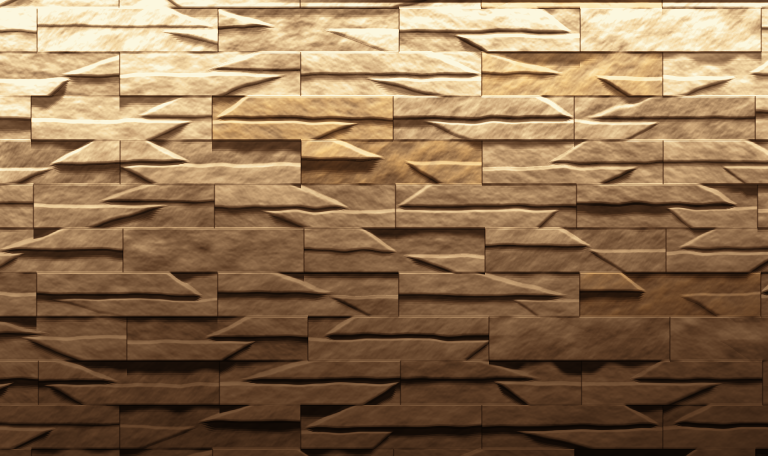
Write a WebGL 2 fragment shader that draws this texture.

```glsl
#version 300 es
precision highp float;
// Split-face stone cladding under a warm lamp along its top edge.
// Each panel has two proud, taper-ended strips over a recessed bed. The height
// field is lit by its slope, shadowed by an upward march and toned by a ramp.
uniform vec2 u_resolution;
out vec4 fragColor;

#define PANEL vec2(0.397, 0.0967)   // panel size, in canvas heights
#define ORIGIN vec2(0.077, 0.9825)  // corner below the top course
#define BOND 0.487                  // shift of every other course
#define SHIFT_JITTER 0.05           // uneven shift of the courses
#define JOINT 0.0015                // half width of the joints
#define GRAIN 0.36                  // depth of the rough surface
#define BEVEL 0.09                  // width of strip edges, in courses
#define SHADOW_SLOPE 1.8            // steepness of the lamp light
#define SLOPE_GAIN 0.11             // contrast of lit and dark edges

const vec3 STONE[6] = vec3[6](
  vec3(0.10, 0.05, 0.02), vec3(0.35, 0.23, 0.14), vec3(0.56, 0.42, 0.29),
  vec3(0.80, 0.65, 0.47), vec3(0.96, 0.85, 0.65), vec3(0.99, 0.97, 0.87));

float hash(vec2 p) {
  return fract(sin(dot(p, vec2(127.1, 311.7))) * 43758.5453);
}

float noise(vec2 p) {
  vec2 i = floor(p), f = fract(p);
  f = f * f * (3.0 - 2.0 * f);
  return mix(mix(hash(i), hash(i + vec2(1, 0)), f.x),
             mix(hash(i + vec2(0, 1)), hash(i + vec2(1, 1)), f.x), f.y);
}

float fbm(vec2 p) {
  float sum = 0.0, amp = 0.5;
  for (int i = 0; i < 4; i++) {
    sum += amp * noise(p);
    p = mat2(1.6, 1.2, -1.2, 1.6) * p + 7.3;
    amp *= 0.55;
  }
  return sum;
}

// Panel number and position inside it, in running bond
void findPanel(vec2 g, out vec2 id, out vec2 q) {
  float row = floor(g.y);
  g.x -= BOND * mod(row + 1.0, 2.0) + SHIFT_JITTER * (hash(vec2(row, 3.0)) - 0.5);
  id = vec2(floor(g.x), row);
  q = fract(g);
}

// Proud strip: v is the depth inside its long edge, its end tapers to a point
float strip(vec2 id, float x, float v, float side) {
  float reach = mix(-0.5, 2.3, hash(id + 1.7));
  float taper = mix(0.25, 0.9, hash(id + 5.1));
  float along = side * (x - 0.5) * PANEL.x / PANEL.y + reach;
  float inside = min(v, (along * taper - v) * 0.6);
  return mix(0.55, 0.95, hash(id + 2.9)) * smoothstep(0.0, BEVEL, inside);
}

// Height of the stone; tone returns the shade of the piece that is on top
float relief(vec2 g, out float tone) {
  vec2 id, q;
  findPanel(g, id, q);
  float lumps = noise(q * vec2(9.0, 2.5) + id * 13.0) - 0.5;
  float split = mix(0.42, 0.58, hash(id + 4.4)) + 0.07 * lumps
              + 0.08 * (q.x - 0.5) * (hash(id + 3.8) - 0.5);
  float side = hash(id + 6.6) < 0.5 ? -1.0 : 1.0;
  float lower = strip(id, q.x, split - q.y, side);
  float upper = strip(id + 0.5, q.x, q.y - split, -side);
  float bed = 0.1 + 0.2 * hash(id + 8.3)
            + (0.5 - q.y) * mix(-0.2, 0.5, hash(id + 7.1));
  float h = max(bed, max(lower, upper));
  float piece = h == bed ? 0.2 : (h == lower ? 0.0 : 0.5);
  tone = hash(id + piece + 7.7) - 0.5;
  if (hash(id + 9.2) > 0.9) h = 0.6 + 0.5 * lumps;  // a few stay unsplit
  return h + 0.22 * lumps;
}

// Rough cleft surface, its grain turned from panel to panel
float grain(vec2 g) {
  vec2 id, q;
  findPanel(g, id, q);
  float a = 1.1 * (hash(id + 3.3) - 0.35);
  vec2 r = mat2(cos(a), -sin(a), sin(a), cos(a)) * vec2(q.x * 4.1, q.y);
  return fbm(r * vec2(2.8, 5.5) + id * 17.0);
}

vec3 stoneRamp(float t) {
  vec3 c = STONE[0] * clamp(t * 8.0 + 0.3, 0.0, 1.0);
  for (int i = 1; i < 6; i++)
    c = mix(c, STONE[i], clamp(t * 5.0 - float(i - 1), 0.0, 1.0));
  return c;
}

vec3 wall(vec2 p) {
  vec2 g = (p - ORIGIN) / PANEL, id, q;
  findPanel(g, id, q);

  // Slope towards the lamp
  float tone, other;
  vec2 e = vec2(0.0, 0.028);
  float rough = grain(g), h = relief(g, tone);
  float drop = relief(g - e, other) - relief(g + e, other);
  drop += GRAIN * (grain(g - e) - grain(g + e));
  float shade = 0.95 + clamp(drop / (2.0 * e.y) * SLOPE_GAIN, -0.5, 0.5);
  shade += 0.5 * (rough - 0.52) + 0.3 * tone + 0.16 * (h - 0.45);

  // Shadow cast by strips above
  float shadow = 0.0;
  for (int i = 1; i <= 11; i++) {
    float d = 0.04 * float(i);
    shadow = max(shadow, relief(g + vec2(0.0, d), other) - h - d * SHADOW_SLOPE);
  }
  shadow = smoothstep(0.0, 0.32, shadow);

  // Lamp falloff, with wide pools of light
  float y = clamp(p.y, 0.0, 1.0);
  float lamp = 0.15 + 0.25 * y + 0.65 * y * y;
  lamp += 0.05 * y * cos(p.x * 5.6) - 0.05 * (1.0 - y) * smoothstep(1.0, 1.7, p.x);
  shade *= 1.0 - shadow * mix(0.88, 0.38, y * y);

  // Joints, and the dark ledge at the top right
  vec2 edge = min(q, 1.0 - q) * PANEL;
  float joint = 1.0 - smoothstep(0.4 * JOINT, 1.5 * JOINT, edge.x);
  joint = max(joint, 0.5 * (1.0 - smoothstep(0.0, JOINT, edge.y)));
  shade *= 1.0 - 0.5 * joint;
  shade *= 1.0 - 0.8 * smoothstep(0.992, 0.996, p.y) * smoothstep(0.4, 0.9, p.x);

  float ochre = step(0.93, hash(id + 11.0)) * rough;
  return stoneRamp(lamp * max(shade, 0.0)) * mix(vec3(1.0), vec3(1.0, 0.92, 0.75), ochre);
}

void main() {
  vec3 color = vec3(0.0);
  for (int i = 0; i < 4; i++) {  // four samples smooth the edges
    vec2 offset = vec2(i % 2, i / 2) * 0.5 - 0.25;
    color += wall((gl_FragCoord.xy + offset) / u_resolution.y);
  }
  fragColor = vec4(color / 4.0, 1.0);
}
```
